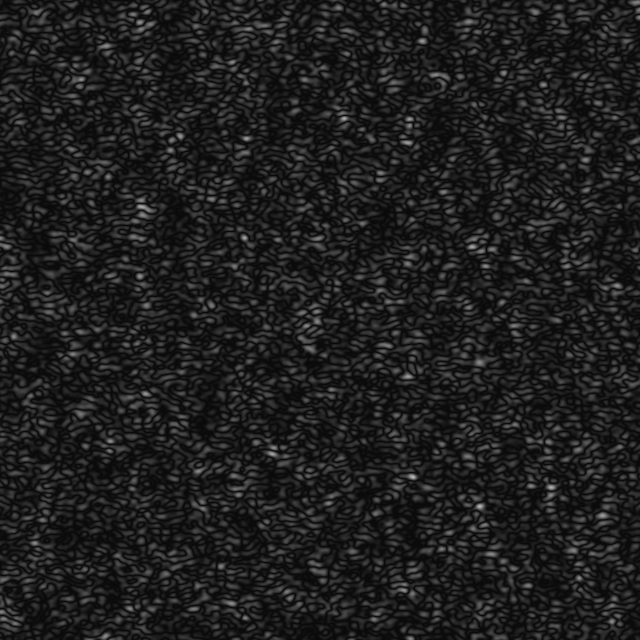
This texture is drawn by a three.js fragment shader. Its source:

```glsl
#define GRAIN_CELLS vec2(72.0, 84.0)
#define LAYERS 6
#define TILT_RANGE 0.7
#define SIDEWAYS_BIAS 0.45
#define CLUSTER_CELLS 19.0
#define CLUSTER_STRENGTH 1.2
#define GAIN 0.74
#define SOFTNESS 0.03
#define BLACK_LEVEL 0.01

varying vec2 vUv;

float hash(vec2 p) {
  vec3 q = fract(p.xyx * 0.1031);
  q += dot(q, q.yzx + 33.33);
  return fract((q.x + q.y) * q.z);
}

// Gradients lean upright, so the lobes come out as short flat dashes.
float cornerSlope(vec2 cell, vec2 offset) {
  float angle = 6.2832 * hash(cell);
  return dot(vec2(SIDEWAYS_BIAS * cos(angle), sin(angle)), offset);
}

float gradientNoise(vec2 p) {
  vec2 cell = floor(p);
  vec2 f = p - cell;
  vec2 fade = f * f * f * (f * (f * 6.0 - 15.0) + 10.0);
  vec2 e = vec2(1.0, 0.0);
  float low = mix(cornerSlope(cell, f), cornerSlope(cell + e.xy, f - e.xy), fade.x);
  float high = mix(cornerSlope(cell + e.yx, f - e.yx), cornerSlope(cell + e.xx, f - e.xx), fade.x);
  return mix(low, high, fade.y);
}

vec2 rotate(vec2 p, float angle) {
  float c = cos(angle), s = sin(angle);
  return vec2(c * p.x - s * p.y, s * p.x + c * p.y);
}

// Tilted layers add up to a signed wave field without a visible lattice.
float waveField(vec2 uv) {
  float sum = 0.0;
  for (int i = 0; i < LAYERS; i++) {
    float layer = float(i);
    float tilt = TILT_RANGE * (layer / float(LAYERS - 1) - 0.5);
    vec2 shift = vec2(137.37, 211.61) * (layer + 1.0);
    sum += gradientNoise(rotate(uv - 0.5, tilt) * GRAIN_CELLS + shift);
  }
  return sum / sqrt(float(LAYERS));
}

void main() {
  // Slow swells gather the grains into brighter and darker patches.
  float swell = exp(CLUSTER_STRENGTH * gradientNoise(vUv.yx * CLUSTER_CELLS + 57.3));
  float wave = GAIN * swell * waveField(vUv);

  // Rectify with a rounded crease, so the dark seams stay soft.
  float speckle = BLACK_LEVEL + sqrt(wave * wave + SOFTNESS * SOFTNESS);
  gl_FragColor = vec4(vec3(speckle), 1.0);
}
```
